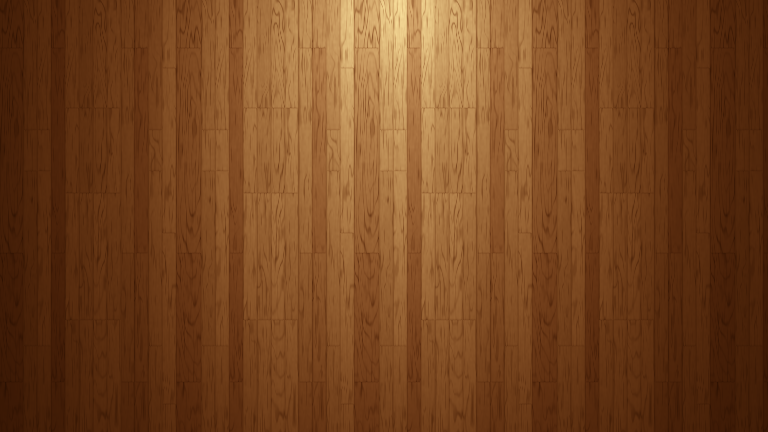
Reproduce this texture procedurally as a WebGL 2 fragment shader.

```glsl
#version 300 es
precision highp float;
// Wooden parquet of narrow vertical boards under a spotlight at the top centre.
// A group of twelve columns repeats sideways; each column is cut into boards
// with hashed tone and contour-line grain, then lit and mapped to brown.

#define PERIOD 0.412
#define WIDE_BOARD 0.0585
#define TILE_START -0.0694
#define KNOT_HEIGHT 0.347
#define SEAM_DEPTH 0.17
#define RING_DEPTH 0.15
#define PORE_DEPTH 0.12
#define FIBRE_DEPTH 0.07
#define AMBIENT 0.205
#define WASH 0.39
#define SPOT 0.38

uniform vec2 u_resolution;
out vec4 outColor;

const float COLUMN_TONE[12] = float[12](
    0.92, 1.00, 1.03, 0.91, 1.03, 1.00, 1.02, 1.03, 0.96, 0.92, 0.98, 1.05);
const int JOINT_SET[12] = int[12](0, 3, 3, 0, 2, 2, 2, 2, 0, 0, 3, 1);
// Heights of the board ends, measured downwards from the top.
const vec3 JOINTS[4] = vec3[4](
    vec3(0.111, 0.586, 0.884), vec3(0.157, 0.539, 0.935),
    vec3(0.250, 0.447, 0.740), vec3(0.300, 0.395, 0.800));

float hash(vec2 p) {
    vec3 q = fract(vec3(p.xyx) * 0.1031);
    q += dot(q, q.yzx + 33.33);
    return fract((q.x + q.y) * q.z);
}

float noise(vec2 p) {
    vec2 i = floor(p), f = fract(p);
    f = f * f * (3.0 - 2.0 * f);
    return mix(mix(hash(i), hash(i + vec2(1, 0)), f.x),
               mix(hash(i + vec2(0, 1)), hash(i + vec2(1, 1)), f.x), f.y);
}

// Darkening of the growth rings, pores and fibres inside a column.
float woodGrain(vec2 p, int column, float seed) {
    vec2 shift = vec2(seed * 37.0, seed * 91.0);
    float warp = noise(p * vec2(60.0, 6.0) + shift)
               + 0.4 * noise(p * vec2(130.0, 25.0) + shift);
    float field = p.x * 70.0 + warp * 3.2;
    bool figured = column == 0 || column == 6;
    if (figured) {
        float centre = column == 0 ? 0.042 : 0.014;
        vec2 d = p - vec2(centre, KNOT_HEIGHT);
        field = length(d * vec2(150.0, 18.0)) + warp * 2.0;
    }
    // Thin dark lines that break off along the board
    float rings = pow(0.5 + 0.5 * cos(6.28318 * field), 6.0);
    float presence = smoothstep(0.35, 0.8, noise(p * vec2(80.0, 18.0) + shift + 5.0));
    float strength = (figured ? 0.5 : 0.12) + 0.8 * presence;
    float pores = smoothstep(0.68, 0.95, noise(p * vec2(330.0, 24.0) + shift + 9.0));
    float fibres = noise(p * vec2(400.0, 40.0) + shift) * 0.5
                 + noise(p * vec2(260.0, 140.0) + shift) * 0.5;
    return 1.025 - RING_DEPTH * rings * strength - PORE_DEPTH * pores
         + FIBRE_DEPTH * (fibres - 0.5);
}

// Broad wash of light plus a soft glow at the upper edge.
float lighting(vec2 p) {
    vec2 w = (p - vec2(0.01, 0.35)) / vec2(0.68, 0.85);
    vec2 s = (p - vec2(0.03, 0.0)) * vec2(0.88, 1.0);
    float glow = exp(-(sqrt(dot(s, s) + 0.006) - 0.077) / 0.25);
    return AMBIENT + WASH * exp(-dot(w, w)) + SPOT * glow;
}

// Brown ramp: dark values turn redder, bright ones paler.
vec3 woodRamp(float v) {
    return vec3(v, v * (0.28 + 0.63 * v), v * max(0.73 * v - 0.09, 0.02));
}

void main() {
    float pixel = 1.0 / u_resolution.y;
    vec2 p = (gl_FragCoord.xy - vec2(0.5 * u_resolution.x, 0.0)) * pixel;
    p.y = 1.0 - p.y;

    // Column inside the repeating group
    float x = mod(p.x - TILE_START, PERIOD);
    float narrow = (PERIOD - WIDE_BOARD) / 11.0;
    int column = x < WIDE_BOARD ? 0 : min(1 + int((x - WIDE_BOARD) / narrow), 11);
    float left = column == 0 ? 0.0 : WIDE_BOARD + float(column - 1) * narrow;
    float width = column == 0 ? WIDE_BOARD : narrow;
    vec2 local = vec2(x - left, p.y);

    // Board inside the column
    vec3 joints = JOINTS[JOINT_SET[column]];
    float board = dot(step(joints, vec3(p.y)), vec3(1.0));
    float seed = hash(vec2(float(column) + 3.0, board * 7.0 + 11.0));
    vec3 gaps = abs(p.y - joints);
    float endGap = min(gaps.x, min(gaps.y, gaps.z));

    // Tone, grain and seams; only the left side of a board casts a seam
    float tone = COLUMN_TONE[column] + 0.07 * (seed - 0.5);
    float seamWidth = 0.0015 + pixel;
    float side = 1.0 - smoothstep(0.0, seamWidth, local.x);
    float rim = 1.0 - smoothstep(0.0, seamWidth, width - local.x);
    float end = 1.0 - smoothstep(0.0, seamWidth, endGap);
    float sideSeam = max(side * (0.4 + 0.8 * seed), 0.35 * rim);
    float seam = 1.0 - SEAM_DEPTH * max(sideSeam, 0.4 * end);
    float value = lighting(p) * tone * woodGrain(local, column, seed) * seam;

    vec3 color = woodRamp(value);
    color.gb *= 1.0 + 0.4 * min(tone - 0.97, 0.0);
    outColor = vec4(clamp(color, 0.0, 1.0), 1.0);
}
```
